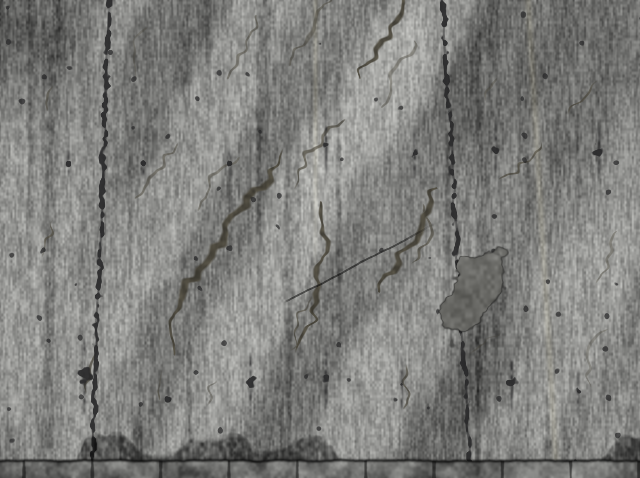
This texture is drawn by a WebGL 1 fragment shader. Its source:

```glsl
precision highp float;
uniform vec2 u_resolution;

const vec3 CONCRETE = vec3(1.0, 1.003, 0.985);
const vec3 CRACK_COLOR = vec3(0.27, 0.255, 0.21);
const vec3 PIT_COLOR = vec3(0.15, 0.15, 0.155);
const vec3 PATCH_COLOR = vec3(0.42, 0.42, 0.405);
const float BASE_TONE = 0.605;
const float SHADOW_DEPTH = 0.15;
const float SHADOW_PERIOD = 0.33;
const float SHADOW_LEAN = 0.55;
const float GRAIN = 0.17;
const float LEDGE = 0.036;

float hash(vec2 p) {
  return fract(sin(dot(p, vec2(127.1, 311.7))) * 43758.5453);
}

float noise(vec2 p) {
  vec2 i = floor(p), f = fract(p);
  f = f * f * (3.0 - 2.0 * f);
  return mix(mix(hash(i), hash(i + vec2(1, 0)), f.x),
             mix(hash(i + vec2(0, 1)), hash(i + vec2(1, 1)), f.x), f.y);
}

float fbm(vec2 p) {
  float sum = 0.0, amp = 0.533;
  for (int i = 0; i < 4; i++) {
    sum += amp * noise(p);
    p = p * 2.03 + 17.3;
    amp *= 0.5;
  }
  return sum;
}

// Wandering, tapered crack from a to b
float crack(vec2 p, vec2 a, vec2 b, float width, float seed) {
  vec2 axis = b - a;
  float len = length(axis);
  axis /= len;
  float along = dot(p - a, axis);
  float t = along / len;
  if (t < 0.0 || t > 1.0) return 0.0;
  float across = dot(p - a, vec2(axis.y, -axis.x));
  across += 0.05 * (noise(vec2(along * 13.0, seed)) - 0.5);
  across += 0.018 * (noise(vec2(along * 55.0, seed + 9.0)) - 0.5);
  float w = width * sqrt(4.0 * t * (1.0 - t)) * (0.35 + noise(vec2(along * 40.0, seed + 4.0)));
  return (1.0 - smoothstep(w * 0.4, w + 0.002, abs(across))) * smoothstep(0.0, 0.0015, w);
}

// Crumbled vertical joint
float seam(vec2 p, float bottomX, float topX, float rough) {
  float center = mix(bottomX, topX, p.y) + 0.008 * (noise(vec2(p.y * 28.0, topX)) - 0.5);
  float d = abs(p.x - center);
  float chips = smoothstep(0.62, 0.82, rough * 0.6 + 0.6 * exp(-d * d / 0.00005));
  float core = (1.0 - smoothstep(0.001, 0.0035, d)) * (0.4 + 0.6 * rough);
  return max(chips, core);
}

// Dark hole with a faint vertical run
float pit(vec2 q, float radius, float run, float rough) {
  float hole = 1.0 - smoothstep(0.6, 1.15, length(q) / radius + (rough - 0.5) * 1.5);
  float streak = exp(-q.x * q.x / 0.000012) * (1.0 - smoothstep(run * 0.4, run, abs(q.y)));
  return max(hole, streak * rough * 0.95);
}

void main() {
  vec2 p = gl_FragCoord.xy / u_resolution.y;
  float cloud = fbm(p * 3.0);
  float rough = noise(p * vec2(130.0, 100.0));
  float coarse = fbm(p * 24.0);

  // Slanted soft shadows and darker upper corners
  float slant = p.x - SHADOW_LEAN * p.y + 0.14 * (cloud - 0.5);
  float wave = cos(6.2832 * (slant - 0.19) / SHADOW_PERIOD);
  float reach = smoothstep(0.1, 0.4, p.x) * (1.0 - 0.75 * smoothstep(0.95, 1.15, p.x));
  float tone = BASE_TONE - SHADOW_DEPTH * reach * smoothstep(-0.5, 0.7, wave);
  vec2 corner = (p - vec2(0.05, 0.93)) / vec2(0.22, 0.17);
  tone -= 0.2 * exp(-dot(corner, corner));
  float right = smoothstep(0.85, 1.05, p.x);
  tone -= right * (0.04 + 0.08 * smoothstep(0.4, 0.75, p.y));
  tone += 0.18 * (noise(vec2(slant * 11.0, p.y * 2.0)) - 0.5) * mix(0.5, 1.0, right * p.y);
  tone += 0.1 * (cloud - 0.5);

  // Brushed vertical grain, streaks and pale runs
  tone += GRAIN * (noise(p * vec2(250.0, 42.0)) - 0.5);
  tone += GRAIN * 0.8 * (noise(p * vec2(210.0, 170.0) + 31.0) - 0.5);
  tone += 0.07 * (noise(p * vec2(75.0, 2.5)) - 0.5);
  tone -= 0.1 * smoothstep(0.72, 0.95, noise(p * vec2(48.0, 1.8) + 7.0)) * (0.5 + rough);
  float paleRun = exp(-pow((p.x - 0.66) / 0.005, 2.0)) * smoothstep(0.3, 0.8, p.y);
  paleRun += exp(-pow((p.x - 1.165 + 0.06 * p.y) / 0.007, 2.0));
  tone += 0.06 * paleRun;
  vec3 color = CONCRETE * tone + paleRun * vec3(0.015, 0.008, -0.015);

  // Scattered cracks leaning to the right, with a few long ones
  float cracks = 0.0;
  for (int i = 0; i < 21; i++) {
    float n = float(i);
    vec2 cell = vec2(mod(n, 7.0), floor(n / 7.0));
    vec2 jitter = vec2(hash(cell + 3.1), hash(cell + 8.7));
    float size = hash(cell + 5.3);
    vec2 start = (cell + 0.1 + 0.7 * jitter) * vec2(0.19, 0.31) + vec2(0.0, 0.06);
    vec2 span = vec2(0.15 + 0.7 * jitter.y, 1.0) * mix(0.05, 0.16, size);
    float c = crack(p, start, start + span, mix(0.0018, 0.005, size * size), n);
    cracks = max(cracks, c * mix(0.35, 0.8, hash(cell + 1.9)));
  }
  cracks = max(cracks, crack(p, vec2(0.34, 0.27), vec2(0.59, 0.69), 0.0095, 31.0));
  cracks = max(cracks, crack(p, vec2(0.81, 0.38), vec2(0.91, 0.61), 0.0075, 47.0));
  cracks = max(cracks, crack(p, vec2(0.64, 0.26), vec2(0.665, 0.58), 0.006, 53.0));
  cracks = max(cracks, crack(p, vec2(0.76, 0.83), vec2(0.86, 1.02), 0.006, 61.0));
  color = mix(color, CRACK_COLOR * (0.75 + 0.5 * rough), cracks * 0.88);

  // Straight oblique scratch
  float scratch = abs(p.y - 0.37 - 0.52 * (p.x - 0.6) + 0.006 * (coarse - 0.5));
  float scratchSpan = smoothstep(0.59, 0.61, p.x) * (1.0 - smoothstep(0.82, 0.93, p.x));
  color *= 1.0 - 0.5 * scratchSpan * (1.0 - smoothstep(0.001, 0.0035, scratch));

  // Joints, two rows of pits and stray specks
  float dark = max(seam(p, 0.193, 0.228, rough), seam(p, 0.985, 0.925, rough));
  for (int i = 0; i < 14; i++) {
    vec2 cell = vec2(mod(float(i), 7.0), floor(float(i) / 7.0));
    vec2 h = vec2(hash(cell + 21.0), hash(cell + 37.0));
    vec2 center = vec2(0.15, 0.19) + cell * vec2(0.18, 0.49) + (h - 0.5) * vec2(0.06, 0.05);
    dark = max(dark, pit(p - center, mix(0.005, 0.015, h.x * h.y), mix(0.03, 0.1, h.y), rough));
  }
  vec2 speckCell = floor(p * 16.0);
  vec2 speck = fract(p * 16.0) - 0.25 - 0.5 * vec2(hash(speckCell), hash(speckCell + 4.0));
  float speckSize = 0.1 * step(0.82, hash(speckCell + 9.0));
  dark = max(dark, 0.8 * (1.0 - smoothstep(0.0, 0.05, length(speck) - speckSize + rough * 0.1)) * step(0.01, speckSize));
  color = mix(color, PIT_COLOR, dark * 0.9);

  // Rough repair patch with a shaded rim
  vec2 q = p - vec2(0.985, 0.37);
  q.x -= 0.28 * q.y;
  float patchEdge = length(q / vec2(0.056, 0.105)) + 1.7 * (fbm(p * 17.0 + 5.0) - 0.5);
  float patchMask = 1.0 - smoothstep(0.93, 1.0, patchEdge);
  vec3 patchTone = PATCH_COLOR + 0.16 * (coarse - 0.5) + 0.1 * (rough - 0.5);
  color = mix(color, patchTone, patchMask);
  color *= 1.0 - 0.35 * exp(-pow((patchEdge - 0.97) / 0.05, 2.0));

  // Eroded foot, ledge shadow and blocks below
  float erosion = LEDGE + 0.055 * smoothstep(0.45, 0.85, noise(vec2(p.x * 9.0, 2.0))) * (0.4 + coarse);
  color *= 1.0 - 0.45 * (1.0 - smoothstep(erosion - 0.008, erosion + 0.006, p.y)) * (0.4 + rough);
  float joint = abs(fract(p.x / 0.143 + 0.15) - 0.5) * 0.143 + 0.006 * (coarse - 0.5);
  vec3 block = CONCRETE * (0.46 + 0.5 * (coarse - 0.5) + 0.25 * (cloud - 0.5) + 0.12 * (rough - 0.5));
  block *= mix(0.5, 1.0, smoothstep(0.001, 0.005, joint));
  float ledgeY = LEDGE + 0.005 * (coarse - 0.5);
  color = mix(block, color, smoothstep(ledgeY - 0.002, ledgeY + 0.002, p.y));
  color *= 1.0 - 0.6 * exp(-pow((p.y - ledgeY) / 0.0035, 2.0));

  gl_FragColor = vec4(clamp(color, 0.0, 1.0), 1.0);
}
```
